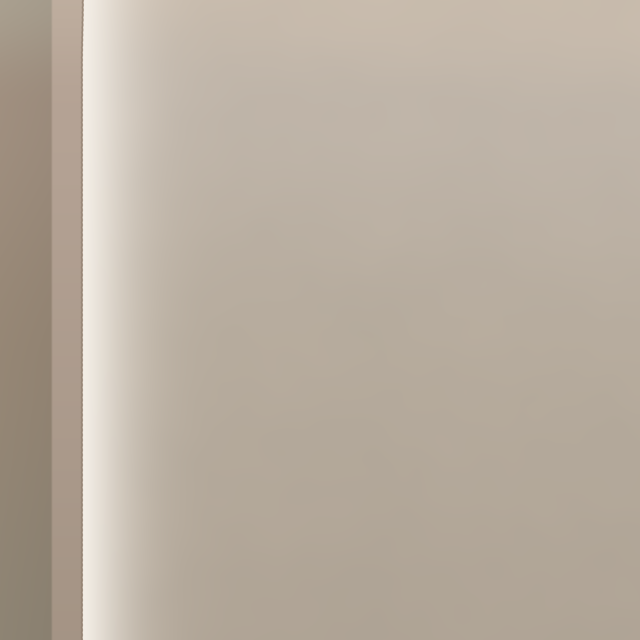
This background is drawn by a WebGL 2 fragment shader. Its source:

```glsl
#version 300 es
precision highp float;
// A plain warm wall lit by a hidden vertical lamp beside a two-tone frame.
// Vertical colour ramps fill the wall and frame; a soft exponential falloff
// makes the glow, and gradient noise adds faint plaster mottling.

uniform vec2 u_resolution;
out vec4 fragColor;

// Layout, in canvas widths
const float PANEL_EDGE = 0.081;
const float LAMP_EDGE = 0.1295;
const float EDGE_WIDTH = 0.0016;
const float NOTCH_COUNT = 128.0;
const float NOTCH_DEPTH = 0.0012;

// Glow
const float GLOW_REACH = 0.075;
const float GLOW_POWER = 1.4;
const float GLOW_STRENGTH = 0.95;
const vec3 GLOW_COLOR = vec3(0.965, 0.945, 0.915);

// Colour ramps
const vec3 WALL_LOW = vec3(0.685, 0.640, 0.583);
const vec3 WALL_MID = vec3(0.713, 0.670, 0.614);
const vec3 WALL_HIGH = vec3(0.750, 0.709, 0.662);
const vec3 WALL_TOP = vec3(0.783, 0.733, 0.676);
const vec3 PANEL_LOW = vec3(0.545, 0.508, 0.445);
const vec3 PANEL_MID = vec3(0.580, 0.520, 0.452);
const vec3 PANEL_HIGH = vec3(0.618, 0.553, 0.492);
const vec3 PANEL_TOP = vec3(0.655, 0.618, 0.555);
const vec3 STRIP_LOW = vec3(0.642, 0.578, 0.518);
const vec3 STRIP_MID = vec3(0.680, 0.612, 0.556);
const vec3 STRIP_HIGH = vec3(0.708, 0.637, 0.582);
const vec3 STRIP_TOP = vec3(0.745, 0.680, 0.620);
const vec3 SEAM_COLOR = vec3(0.560, 0.490, 0.425);

// Mottling
const float MOTTLE_AMOUNT = 0.010;
const vec3 MOTTLE_TINT = vec3(1.0, 0.8, 0.65);

vec2 hashGradient(vec2 cell) {
    vec2 h = vec2(dot(cell, vec2(127.1, 311.7)), dot(cell, vec2(269.5, 183.3)));
    return 2.0 * fract(sin(h) * 43758.5) - 1.0;
}

float gradientNoise(vec2 p) {
    vec2 i = floor(p), f = fract(p);
    vec2 u = f * f * f * (f * (f * 6.0 - 15.0) + 10.0);
    vec2 e = vec2(0.0, 1.0);
    float low = mix(dot(hashGradient(i), f),
                    dot(hashGradient(i + e.yx), f - e.yx), u.x);
    float high = mix(dot(hashGradient(i + e.xy), f - e.xy),
                     dot(hashGradient(i + e.yy), f - e.yy), u.x);
    return mix(low, high, u.y);
}

// Four-stop vertical ramp
vec3 ramp(vec3 low, vec3 mid, vec3 high, vec3 top, float y) {
    vec3 c = mix(low, mid, smoothstep(-0.1, 0.55, y));
    c = mix(c, high, smoothstep(0.42, 0.87, y));
    return mix(c, top, smoothstep(0.83, 1.02, y));
}

void main() {
    vec2 uv = gl_FragCoord.xy / u_resolution;
    float aa = 0.75 / u_resolution.x;

    // Lit wall
    float tilt = 0.07 * (uv.x - 0.5);
    vec3 wall = ramp(WALL_LOW, WALL_MID, WALL_HIGH, WALL_TOP, uv.y + tilt);
    float mottle = gradientNoise(uv * vec2(6.0, 8.0))
                 + 0.5 * gradientNoise(uv * 19.0 + 7.3);
    wall += MOTTLE_AMOUNT * mottle * MOTTLE_TINT;

    // Lamp glow spreading from the frame edge
    float lampDistance = max(uv.x - LAMP_EDGE, 0.0);
    float glow = exp(-pow(lampDistance / GLOW_REACH, GLOW_POWER));
    wall = mix(wall, GLOW_COLOR, GLOW_STRENGTH * glow);

    // Frame: shaded panel beside a lighter strip
    vec3 panel = ramp(PANEL_LOW, PANEL_MID, PANEL_HIGH, PANEL_TOP, uv.y);
    panel *= 1.0 + 0.03 * (0.5 - uv.x / PANEL_EDGE);
    vec3 strip = ramp(STRIP_LOW, STRIP_MID, STRIP_HIGH, STRIP_TOP, uv.y);
    vec3 frame = mix(panel, strip,
                     smoothstep(-aa - 0.001, aa + 0.001, uv.x - PANEL_EDGE));

    // Finely notched seam where the strip meets the light
    float notch = abs(fract(uv.y * NOTCH_COUNT) - 0.5) - 0.25;
    float edge = LAMP_EDGE + NOTCH_DEPTH * notch
               + 0.0015 * smoothstep(0.9, 1.0, uv.y);
    float seam = 1.0 - smoothstep(0.0, EDGE_WIDTH + aa, abs(uv.x - edge + EDGE_WIDTH));
    frame = mix(frame, SEAM_COLOR, 0.75 * seam);

    vec3 color = mix(frame, wall, smoothstep(-aa, aa, uv.x - edge));
    fragColor = vec4(color, 1.0);
}
```
